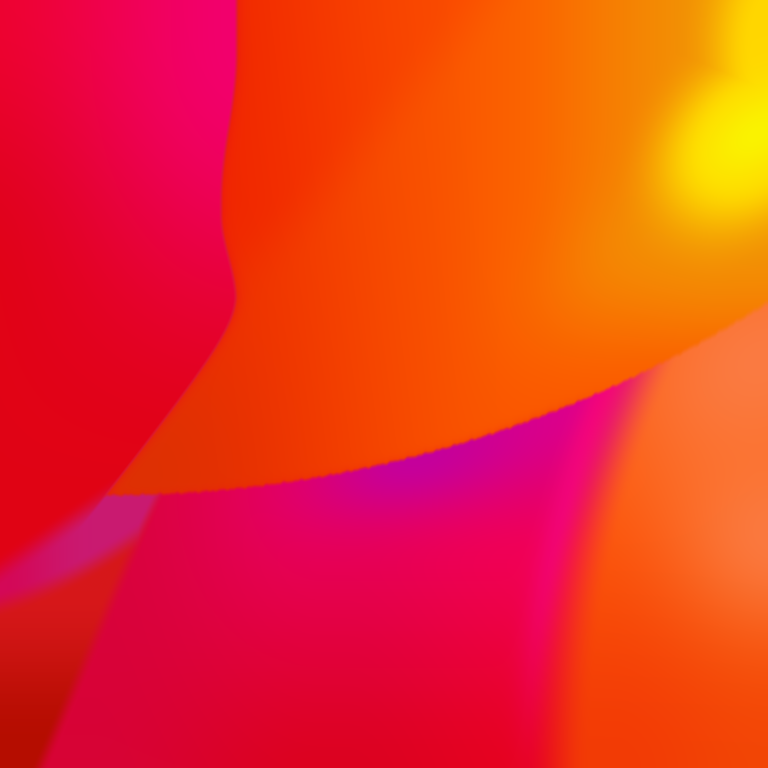
This background is drawn by a WebGL 2 fragment shader. Its source:

```glsl
#version 300 es
precision highp float;

#define EDGE_SOFT 0.0035
#define RIPPLE 0.0012
#define GLOW_POS vec2(0.985, 0.825)
#define SCARLET vec3(0.88, 0.01, 0.08)
#define MAGENTA vec3(0.95, 0.0, 0.43)
#define VIOLET vec3(0.77, 0.0, 0.61)
#define LILAC vec3(0.79, 0.10, 0.44)
#define ORANGE vec3(0.98, 0.34, 0.0)
#define VERMILION vec3(0.94, 0.19, 0.0)
#define AMBER vec3(0.94, 0.60, 0.02)
#define YELLOW vec3(0.98, 0.95, 0.0)
#define PEACH vec3(0.98, 0.49, 0.28)

uniform vec2 u_resolution;
out vec4 fragColor;

// Elliptical falloff, rotated by an angle
float glow(vec2 p, vec2 center, vec2 radius, float angle) {
    float c = cos(angle), s = sin(angle);
    vec2 q = mat2(c, -s, s, c) * (p - center) / radius;
    return exp(-dot(q, q));
}

float softStep(float d, float width) {
    return smoothstep(-width, width, d);
}

// Horizontal position of the left petal's right edge
float petalEdge(float y) {
    float drop = max(0.616 - y, 0.0);
    float x = 0.288 + 0.020 * smoothstep(0.74, 0.93, y);
    x += 0.019 * (1.0 - smoothstep(0.61, 0.72, y));
    return x - 0.8 * (sqrt(drop * drop + 0.003) - sqrt(0.003));
}

// Height of the sweeping curve below the orange sheet
float sheetEdge(float x) {
    float t = max(x - 0.14, 0.0);
    float ripple = sin(x * 310.0) + 0.6 * sin(x * 543.0 + 1.7) + 0.4 * sin(x * 821.0);
    return 0.355 + 0.31 * t * t + 0.04 * t * t * t * t + RIPPLE * ripple * 0.5;
}

vec3 petalColor(vec2 p) {
    float pink = smoothstep(-0.05, 0.33, p.x) * smoothstep(0.36, 0.95, p.y);
    vec3 color = mix(SCARLET, MAGENTA, pink);
    color.b += 0.10 * smoothstep(0.60, 1.0, p.y) * (1.0 - pink);
    color.r += 0.05 * smoothstep(0.70, 1.0, p.y) * (1.0 - pink);
    return color;
}

vec3 sheetColor(vec2 p) {
    vec3 color = mix(VERMILION, ORANGE, smoothstep(0.25, 0.68, p.x + 0.12 * (p.y - 0.6)));
    // Diagonal fold, redder on its upper left side
    float fold = p.x - 0.31 - 0.85 * (p.y - 0.62);
    color.g -= 0.045 * (1.0 - softStep(fold, 0.06)) * smoothstep(0.55, 0.75, p.y);
    color -= vec3(0.07, 0.0, -0.01) * glow(p, vec2(0.18, 0.38), vec2(0.17, 0.20), 0.0);
    // Warm light gathering toward the right
    color.g += 0.09 * smoothstep(0.55, 0.80, p.x) * smoothstep(0.42, 0.65, p.y);
    float warm = smoothstep(0.68, 0.94, p.x) * smoothstep(0.50, 0.70, p.y);
    color = mix(color, AMBER, 0.85 * warm);
    color = mix(color, AMBER, 0.35 * glow(p, vec2(0.84, 0.70), vec2(0.14, 0.07), 0.7));
    float halo = glow(p, GLOW_POS, vec2(0.15, 0.105), 0.75);
    halo = max(halo, glow(p, vec2(1.03, 0.94), vec2(0.105, 0.17), 0.0));
    color = mix(color, vec3(1.0, 0.84, 0.0), smoothstep(0.10, 0.80, halo));
    return mix(color, YELLOW, glow(p, GLOW_POS, vec2(0.085, 0.052), 0.6));
}

vec3 lowerColor(vec2 p) {
    vec3 color = mix(vec3(0.86, 0.01, 0.11), vec3(0.91, 0.0, 0.36), smoothstep(-0.05, 0.36, p.y));
    color = mix(color, vec3(0.84, 0.01, 0.22), 0.85 * (1.0 - smoothstep(0.12, 0.42, p.x)));
    color.r += 0.04 * smoothstep(0.45, 0.70, p.x) * (1.0 - smoothstep(0.25, 0.40, p.y));
    color = mix(color, vec3(0.87, 0.0, 0.54), smoothstep(0.28, 0.48, p.y) * smoothstep(0.40, 0.65, p.x));
    return mix(color, VIOLET, glow(p, vec2(0.545, 0.405), vec2(0.14, 0.065), 0.25));
}

vec3 roundColor(vec2 p) {
    vec3 color = mix(vec3(0.95, 0.23, 0.02), vec3(0.99, 0.34, 0.03), smoothstep(0.0, 0.40, p.y));
    color.g += 0.04 * smoothstep(0.80, 1.0, p.x);
    color = mix(color, PEACH, 0.85 * glow(p, vec2(1.01, 0.30), vec2(0.13, 0.12), -0.4));
    return mix(color, PEACH, 0.9 * glow(p, vec2(0.99, 0.53), vec2(0.20, 0.15), 0.5));
}

void main() {
    vec2 p = gl_FragCoord.xy / u_resolution;

    // Lower field with a round orange form and its pink rim
    vec3 color = lowerColor(p);
    float rim = p.x - 0.708 - 0.41 * p.y * p.y;
    float rimGlow = exp(-pow((rim + 0.018) / 0.024, 2.0));
    color = mix(color, vec3(0.95, 0.02, 0.48), rimGlow * smoothstep(-0.1, 0.5, p.y));
    color = mix(color, roundColor(p), smoothstep(-0.025, 0.060, rim));

    // Dark corner wedge
    vec3 corner = mix(vec3(0.71, 0.05, 0.0), vec3(0.84, 0.09, 0.10), smoothstep(0.03, 0.23, p.y));
    float wedge = 0.052 + 0.426 * p.y - p.x;
    color = mix(color, corner, softStep(wedge, 0.012));

    // Lilac band slanting under the petal
    float bandBottom = 0.213 + 0.30 * p.x + 1.1 * p.x * p.x;
    bandBottom += 1.3 * max(p.x - 0.18, 0.0);
    float band = softStep(p.y - bandBottom, 0.018);
    band *= 1.0 - smoothstep(0.19, 0.235, p.x - 0.45 * (p.y - 0.34));
    color = mix(color, mix(vec3(0.83, 0.03, 0.34), LILAC, smoothstep(0.0, 0.12, p.x)), band);

    // Left petal, blurred where it meets the band
    float petalSide = petalEdge(p.y) - p.x;
    float petalBase = p.y - 0.258 - 0.68 * p.x;
    float petal = softStep(petalSide, EDGE_SOFT) * softStep(petalBase, 0.022);
    color = mix(color, petalColor(p), petal);

    // Orange sheet, bordered by a narrow red shade
    float above = p.y - sheetEdge(p.x);
    float softness = mix(EDGE_SOFT, 0.006, smoothstep(0.75, 1.0, p.x));
    vec3 sheet = sheetColor(p);
    float shade = exp(-abs(petalSide) / 0.006) + 0.6 * exp(-abs(above) / 0.004) * (1.0 - smoothstep(0.70, 0.82, p.x));
    sheet = mix(sheet, vec3(0.92, 0.07, 0.08), 0.6 * min(shade, 1.0));
    color = mix(color, sheet, softStep(above, softness) * softStep(-petalSide, EDGE_SOFT));

    fragColor = vec4(clamp(color, 0.0, 1.0), 1.0);
}
```
